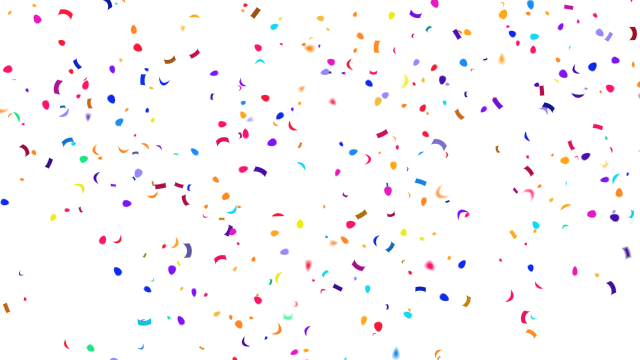
This pattern is drawn by a WebGL 1 fragment shader. Its source:

```glsl
precision highp float;
// Bright confetti of eggs, curved strips and slivers falling over white.

uniform vec2 u_resolution;

// Lengths are in units of the canvas height.
const vec3 BACKGROUND = vec3(1.0);
const float PIECE_CELL = 0.08;
const float PIECE_AMOUNT = 0.78;
const vec2 PIECE_SCALE = vec2(0.78, 1.08);
const float BIT_CELL = 0.068;
const float BIT_AMOUNT = 0.5;
const vec2 BIT_SCALE = vec2(0.28, 0.6);
const vec2 EGG_RADII = vec2(0.0098, 0.0126);
const vec2 BAND_HALF = vec2(0.0175, 0.0062);
const vec2 CRESCENT_HALF = vec2(0.0165, 0.0042);
const float EGG_SHARE = 0.5;
const float BAND_SHARE = 0.22;
const float CLUMP_FREQUENCY = 5.0;
const float EDGE_PIXELS = 1.15;
const float BLUR = 0.006;
const float BLURRED_SHARE = 0.07;

float hash(vec2 p) {
  return fract(sin(dot(p, vec2(127.1, 311.7))) * 43758.5453);
}

float valueNoise(vec2 p) {
  vec2 i = floor(p);
  vec2 f = fract(p);
  f = f * f * (3.0 - 2.0 * f);
  float low = mix(hash(i), hash(i + vec2(1.0, 0.0)), f.x);
  float high = mix(hash(i + vec2(0.0, 1.0)), hash(i + vec2(1.0, 1.0)), f.x);
  return mix(low, high, f.y);
}

// Warm and pink tones lead, cool accents follow.
vec3 palette(float t) {
  if (t < 0.15) return vec3(1.00, 0.53, 0.13);
  if (t < 0.24) return vec3(1.00, 0.65, 0.10);
  if (t < 0.30) return vec3(0.95, 0.74, 0.25);
  if (t < 0.43) return vec3(0.98, 0.08, 0.42);
  if (t < 0.51) return vec3(0.97, 0.10, 0.22);
  if (t < 0.56) return vec3(0.90, 0.10, 0.75);
  if (t < 0.64) return vec3(0.50, 0.08, 0.96);
  if (t < 0.73) return vec3(0.05, 0.17, 0.93);
  if (t < 0.78) return vec3(0.28, 0.06, 0.68);
  if (t < 0.84) return vec3(0.58, 0.54, 0.98);
  if (t < 0.89) return vec3(0.10, 0.55, 0.95);
  if (t < 0.92) return vec3(0.08, 0.85, 0.95);
  if (t < 0.96) return vec3(0.10, 0.90, 0.52);
  return vec3(0.93, 0.92, 0.08);
}

// Sparser towards the bottom and the sides, with irregular clumps.
float density(vec2 p) {
  float across = p.x * u_resolution.y / u_resolution.x;
  float sides = smoothstep(-0.05, 0.22, across) * smoothstep(1.08, 0.85, across);
  float rise = mix(0.42, 1.1, smoothstep(0.0, 0.5, p.y));
  float clump = 0.35 + 1.2 * valueNoise(p * CLUMP_FREQUENCY + 7.3);
  return rise * clump * mix(0.5, 1.0, sides);
}

float eggDistance(vec2 p, vec2 radii) {
  p.x *= 1.0 + 0.25 * p.y / radii.y;
  return (length(p / radii) - 1.0) * min(radii.x, radii.y);
}

// Strip bent along a parabola; taper 1 draws it to points at both ends.
float stripDistance(vec2 p, vec2 halfSize, float bend, float taper) {
  float along = p.x / halfSize.x;
  float slope = 2.0 * bend * along;
  float offset = p.y - bend * halfSize.x * (along * along - 0.4);
  float thickness = halfSize.y * (1.0 - taper * min(along * along, 1.0));
  float side = abs(offset) / sqrt(1.0 + slope * slope) - thickness;
  return max(side, abs(p.x) - halfSize.x);
}

vec3 scatter(vec3 color, vec2 p, float cell, float amount, vec2 scaleRange, float seed) {
  float pixel = EDGE_PIXELS / u_resolution.y;
  vec2 home = floor(p / cell);
  for (int j = -1; j <= 1; j++) {
    for (int i = -1; i <= 1; i++) {
      vec2 id = home + vec2(float(i), float(j));
      vec2 key = id + seed;
      vec2 center = (id + vec2(hash(key + 1.7), hash(key + 5.3))) * cell;
      if (hash(key + 9.1) > amount * density(center)) continue;

      // Turn and size
      float angle = 6.2832 * hash(key + 13.9);
      float c = cos(angle);
      float s = sin(angle);
      float size = mix(scaleRange.x, scaleRange.y, hash(key + 17.3));
      vec2 q = mat2(c, -s, s, c) * (p - center) / size;

      // Shape
      float kind = hash(key + 21.7);
      float vary = hash(key + 25.1);
      float d;
      float shade = 1.0;
      if (kind < EGG_SHARE) {
        d = eggDistance(q, EGG_RADII * vec2(mix(0.65, 1.05, sqrt(vary)), 1.0));
      } else if (kind < EGG_SHARE + BAND_SHARE) {
        d = stripDistance(q, BAND_HALF * vec2(mix(0.8, 1.1, vary), 1.0), 0.45 * vary, 0.0);
        shade = mix(0.6, 1.05, hash(key + 29.9));
      } else {
        d = stripDistance(q, CRESCENT_HALF, mix(0.2, 0.85, vary), 0.85);
      }

      // Paint, with a few pieces out of focus
      float blur = pixel + BLUR * step(hash(key + 33.3), BLURRED_SHARE);
      float cover = clamp(0.5 - d * size / blur, 0.0, 1.0);
      vec3 tint = palette(hash(key + 37.7)) * shade;
      color = mix(color, min(tint, 1.0), cover);
    }
  }
  return color;
}

void main() {
  vec2 p = gl_FragCoord.xy / u_resolution.y;
  vec3 color = scatter(BACKGROUND, p, BIT_CELL, BIT_AMOUNT, BIT_SCALE, 61.0);
  color = scatter(color, p, PIECE_CELL, PIECE_AMOUNT, PIECE_SCALE, 11.0);
  gl_FragColor = vec4(color, 1.0);
}
```
